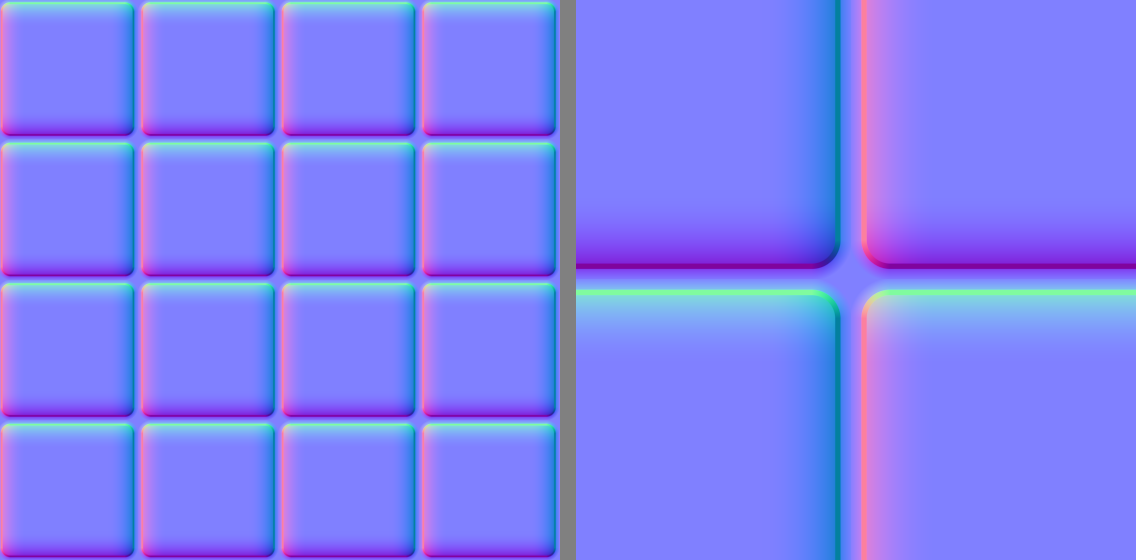
Left, the full canvas; right, a detail of the centre.
Write a Shadertoy shader that draws this texture map.

```glsl
const float REPEATS = 3.986;                       // tiles across the canvas
const vec2 GROOVE_CROSSING = vec2(0.497, 0.5004);  // canvas point where grooves meet
const vec2 AXIS_SIGN = vec2(-1.0, 1.0);            // red and green channel direction

// Sizes in units of one tile period
const float HALF_TILE = 0.469;
const float CORNER_RADIUS = 0.062;
const float BEVEL_WIDTH = 0.18;
const float GROOVE_FADE = 0.034;
const float RIM_HALF_WIDTH = 0.0065;

// Tilt of the normal, from 0 (flat) to 1 (sideways)
const float BEVEL_TILT = 0.78;
const float GROOVE_TILT = 0.62;
const float RIM_TILT = 0.97;

float roundedBox(vec2 corner) {
    return length(max(corner, 0.0)) + min(max(corner.x, corner.y), 0.0) - CORNER_RADIUS;
}

// Sideways part of the tile normal; p is measured from the tile centre
vec2 tileTilt(vec2 p, float pixel) {
    vec2 side = sign(p);
    vec2 corner = abs(p) - HALF_TILE + CORNER_RADIUS;
    float edge = roundedBox(corner);
    vec2 outward = max(corner, 0.0);
    outward *= side / max(length(outward), 1e-4);

    // Soft bevel, falling off from each side towards the flat face
    vec2 slope = clamp(1.0 - (HALF_TILE - abs(p)) / BEVEL_WIDTH, 0.0, 1.0);
    vec2 bevel = BEVEL_TILT * side * slope * slope;

    // Groove flattening towards its middle
    vec2 groove = GROOVE_TILT * outward * clamp(1.0 - edge / GROOVE_FADE, 0.0, 1.0);

    // Steep rim between face and groove
    float rim = 1.0 - smoothstep(-pixel, pixel, abs(edge) - RIM_HALF_WIDTH);
    vec2 tilt = mix(bevel, groove, smoothstep(-pixel, pixel, edge));
    return mix(tilt, RIM_TILT * outward, rim);
}

void mainImage(out vec4 fragColor, in vec2 fragCoord) {
    vec2 uv = fragCoord / iResolution.xy;
    float pixel = 0.75 * REPEATS / min(iResolution.x, iResolution.y);
    vec2 p = fract((uv - GROOVE_CROSSING) * REPEATS) - 0.5;

    // Complete the unit normal and encode it as colour
    vec2 tilt = AXIS_SIGN * tileTilt(p, pixel);
    tilt /= max(1.0, length(tilt));
    vec3 normal = vec3(tilt, sqrt(max(0.0, 1.0 - dot(tilt, tilt))));
    fragColor = vec4(0.5 + 0.5 * normal, 1.0);
}
```
